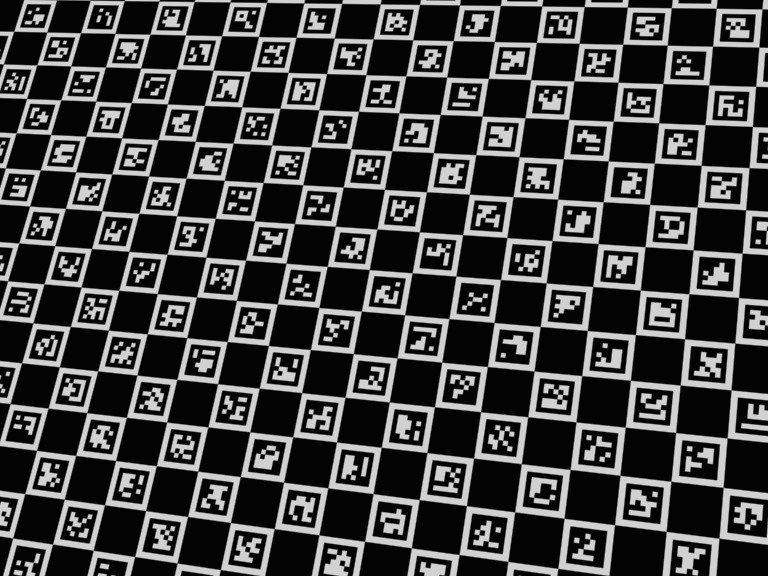
Reproduce this pattern procedurally as a Shadertoy shader.

```glsl
const vec3 PAPER = vec3(0.82);
const vec3 INK = vec3(0.01);
const float MARKER_SIZE = 0.73;   // black marker width, in board cells
const float BITS = 5.0;           // code bits along one marker side
const float BIT_FILL = 0.55;      // chance that a bit is light
const float SOFTNESS = 1.4;       // edge width, in pixel footprints

// Perspective from board cells to canvas heights, measured from the top left
const mat3 BOARD_TO_CANVAS = mat3(
     0.05685,  0.000745, -0.008483,
    -0.017915, 0.05548,  -0.010121,
     0.0620,   0.02778,   1.0);

float hash(vec2 p) {
    return fract(sin(dot(p, vec2(127.1, 311.7))) * 43758.5453);
}

// Antialiased checkerboard: 1 on cells whose coordinates sum to an even number
float checker(vec2 board, vec2 blur) {
    vec2 edge = 0.5 - abs(mod(board + 1.0, 2.0) - 1.0);
    vec2 side = clamp(2.0 * edge / blur, -1.0, 1.0);
    return 0.5 + 0.5 * side.x * side.y;
}

// One code bit; the outermost ring of the marker stays dark
float codeBit(vec2 cell, vec2 bit) {
    vec2 inside = step(1.0, bit) * step(bit, vec2(BITS));
    float light = step(hash(cell * (BITS + 2.0) + bit), BIT_FILL);
    return light * inside.x * inside.y;
}

// Blend the four nearest bits over a narrow band at their shared edges
float codePattern(vec2 cell, vec2 grid, vec2 blur) {
    vec2 bit = floor(grid - 0.5);
    vec2 blend = clamp((grid - bit - 1.0) / blur + 0.5, 0.0, 1.0);
    float lower = mix(codeBit(cell, bit),
                      codeBit(cell, bit + vec2(1.0, 0.0)), blend.x);
    float upper = mix(codeBit(cell, bit + vec2(0.0, 1.0)),
                      codeBit(cell, bit + vec2(1.0, 1.0)), blend.x);
    return mix(lower, upper, blend.y);
}

void mainImage(out vec4 fragColor, in vec2 fragCoord) {
    // Project the canvas onto the tilted board
    vec2 canvas = fragCoord / iResolution.y;
    vec3 projected = inverse(BOARD_TO_CANVAS) * vec3(canvas.x, 1.0 - canvas.y, 1.0);
    vec2 board = projected.xy / projected.z;
    vec2 blur = SOFTNESS * sqrt(dFdx(board) * dFdx(board) + dFdy(board) * dFdy(board));

    // Cells are centred on whole board coordinates
    vec2 cell = floor(board + 0.5);
    vec2 local = board - cell;

    // Dark marker square inside each light cell
    vec2 cover = clamp((0.5 * MARKER_SIZE - abs(local)) / blur + 0.5, 0.0, 1.0);
    float marker = cover.x * cover.y;

    // Random light code inside the marker
    float bitScale = (BITS + 2.0) / MARKER_SIZE;
    vec2 grid = local * bitScale + 0.5 * (BITS + 2.0);
    float code = codePattern(cell, grid, blur * bitScale);

    float light = checker(board, blur) * (1.0 - marker * (1.0 - code));
    fragColor = vec4(mix(INK, PAPER, light), 1.0);
}
```
